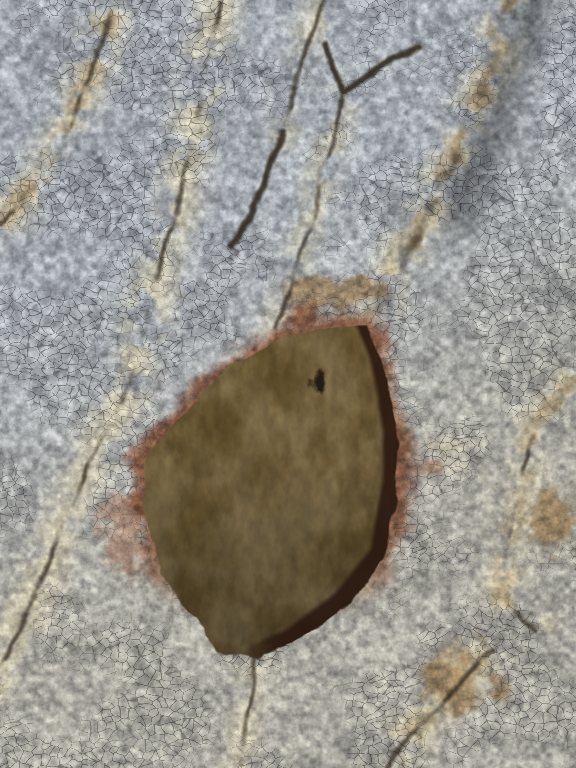
A Shadertoy shader for this texture:

```glsl
// Weathered grey bark with slanting cracks around a dark, rust-rimmed hollow.

const vec3 PALE = vec3(.83, .83, .80), SLATE = vec3(.47), CREAM = vec3(.80, .77, .66);
const vec3 OCHRE = vec3(.55, .43, .27), RUST = vec3(.46, .29, .20), PINK = vec3(.64, .48, .39);
const vec3 CREVICE = vec3(.17, .14, .10), SHADOW = vec3(.16, .09, .06);

// Hollow outline, clockwise, in units of the canvas height
const int CORNERS = 17;
const vec2 HOLLOW[CORNERS] = vec2[](
    vec2(.371, .561), vec2(.423, .573), vec2(.477, .577), vec2(.500, .525),
    vec2(.518, .427), vec2(.518, .362), vec2(.500, .271), vec2(.456, .216),
    vec2(.391, .167), vec2(.336, .143), vec2(.284, .151), vec2(.260, .190),
    vec2(.208, .251), vec2(.185, .349), vec2(.191, .408), vec2(.267, .492),
    vec2(.306, .529));

float hash(vec2 p) {
    vec3 q = fract(p.xyx * .1031);
    q += dot(q, q.yzx + 33.33);
    return fract((q.x + q.y) * q.z);
}

float noise(vec2 p) {
    vec2 i = floor(p), f = fract(p);
    f = f * f * (3. - 2. * f);
    return mix(mix(hash(i), hash(i + vec2(1, 0)), f.x),
               mix(hash(i + vec2(0, 1)), hash(i + 1.), f.x), f.y);
}

float fbm(vec2 p) {
    float sum = 0., amp = .5;
    for (int i = 0; i < 5; i++) {
        sum += amp * noise(p);
        p = mat2(1.6, 1.2, -1.2, 1.6) * p + 7.3;
        amp *= .5;
    }
    return sum;
}

vec2 wobble(vec2 p, float scale) {
    return vec2(fbm(p * scale), fbm(p * scale + 31.)) - .48;
}

// Gap between the two nearest cell centres: zero on the borders
float cellGap(vec2 p) {
    vec2 near = vec2(9.);
    for (int k = 0; k < 9; k++) {
        vec2 c = floor(p) + vec2(k % 3 - 1, k / 3 - 1);
        float d = length(c + vec2(hash(c), hash(c + 57.)) - p);
        near = d < near.x ? vec2(d, near.x) : vec2(near.x, min(near.y, d));
    }
    return near.y - near.x;
}

float segment(vec2 p, vec2 a, vec2 b) {
    vec2 ab = b - a;
    return length(p - a - ab * clamp(dot(p - a, ab) / dot(ab, ab), 0., 1.));
}

float bent(vec2 p, vec2 a, vec2 b, vec2 c) {
    return min(segment(p, a, b), segment(p, b, c));
}

float hollowDistance(vec2 p) {
    float d = 9., side = 1.;
    for (int i = 0; i < CORNERS; i++) {
        vec2 a = HOLLOW[i], b = HOLLOW[(i + 1) % CORNERS];
        d = min(d, segment(p, a, b));
        if ((a.y > p.y) != (b.y > p.y) &&
            p.x < a.x + (p.y - a.y) * (b.x - a.x) / (b.y - a.y)) side = -side;
    }
    return side * d;
}

// Soft elliptical patch with a broken edge
float blotch(vec2 p, vec2 centre, vec2 radius, float rough) {
    return smoothstep(1.1, .4, length((p - centre) / radius) + 1.8 * (rough - .45));
}

float barkHeight(vec2 p) {
    return .6 * fbm(vec2(p.x - .32 * p.y, p.y) * vec2(24, 9)) + .3 * fbm(p * 65. + 4.);
}

vec3 bark(vec2 p, float rim) {
    float rough = fbm(p * 32.), fine = fbm(p * 130.);
    vec2 q = p + .018 * wobble(p, 22.);

    // Long seams, short splits and shallow furrows
    float seam = min(bent(q, vec2(.286, 1), vec2(.225, .70), vec2(.165, .49)),
                     bent(q, vec2(.165, .49), vec2(.08, .31), vec2(0, .12)));
    float fissure = bent(q, vec2(.67, 1), vec2(.612, .84), vec2(.49, .60));
    float split = min(bent(q, vec2(.365, .83), vec2(.345, .76), vec2(.306, .68)),
                      bent(q, vec2(.424, .94), vec2(.449, .883), vec2(.543, .943)));
    float hair = bent(q, vec2(.449, .883), vec2(.40, .69), vec2(.358, .57));
    hair = min(hair, bent(q, vec2(.417, 1), vec2(.39, .91), vec2(.365, .83)));
    hair = min(hair, bent(q, vec2(.534, .405), vec2(.58, .412), vec2(.63, .40)));
    hair = min(hair, bent(q, vec2(.333, .14), vec2(.326, .09), vec2(.312, 0)));
    float furrow = bent(q, vec2(.75, .51), vec2(.69, .43), vec2(.664, .32));
    furrow = min(furrow, bent(q, vec2(.664, .32), vec2(.657, .22), vec2(.70, .18)));
    furrow = min(furrow, bent(q, vec2(.64, .15), vec2(.57, .08), vec2(.50, 0)));
    furrow = min(furrow, bent(q, vec2(.14, .98), vec2(.08, .80), vec2(0, .71)));

    // Lit relief, speckle and a cooler upper left
    float relief = barkHeight(p + vec2(.003, .005)) - barkHeight(p);
    float tone = .53 - 2. * relief + 1.3 * (fine - .48) + .5 * (rough - .48);
    vec3 col = mix(SLATE, PALE, clamp(tone, -.25, 1.15));
    col *= mix(vec3(1, .99, .96), vec3(.97, 1, 1.06), smoothstep(.1, .6, p.y - .4 * p.x));

    // Cream scars by the seams, shaded trough, crazed surface
    float scar = smoothstep(.05, 0., min(min(seam, fissure), min(hair + .01, furrow)));
    col = mix(col, CREAM * (.72 + .6 * fine), .75 * scar * smoothstep(.32, .58, rough));
    col *= 1. - .3 * smoothstep(.05, 0., segment(p, vec2(.70, 1), vec2(.60, .72)));
    float gap = cellGap((q + .003 * fine) * vec2(75, 100));
    col *= 1. - .34 * smoothstep(.13, .01, gap) * smoothstep(.36, .56, fbm(p * 12. + 8.));

    // Ochre, pink and rust stains
    float ochre = max(blotch(p, vec2(.71, .33), vec2(.05, .06), rough),
                      blotch(p, vec2(.60, .11), vec2(.05, .06), rough));
    ochre = max(ochre, blotch(p, vec2(.43, .62), vec2(.07, .025), rough));
    ochre = max(ochre, .6 * smoothstep(.025, 0., min(furrow, fissure)) * smoothstep(.45, .6, rough));
    col = mix(col, OCHRE * (.6 + .8 * fine), .65 * ochre);
    float pink = max(blotch(p, vec2(.165, .31), vec2(.04, .07), rough),
                     blotch(p, vec2(.567, .39), vec2(.022, .012), rough));
    col = mix(col, PINK * (.7 + .6 * fine), .6 * pink);
    float rust = smoothstep(.03, .002, rim + .035 * (rough - .42)) * smoothstep(.18, .3, p.y);
    rust = max(rust, blotch(p, vec2(.392, .583), vec2(.032, .022), rough));
    col = mix(col, RUST * (.55 + .95 * fine), .85 * rust);

    // Dark crack cores of varying width
    float wear = smoothstep(.3, .62, fbm(p * 18. + 3.));
    float core = max(.85 * smoothstep(.0075, .001, split), .85 * wear * smoothstep(.013, .001, fissure));
    core = max(core, .7 * wear * smoothstep(.006, 0., min(hair, min(seam, furrow))));
    return mix(col, CREVICE, core);
}

vec3 hollow(vec2 p) {
    float mottle = fbm(p * vec2(24, 18)), fibre = fbm(p * vec2(110, 60));
    vec3 col = mix(vec3(.34, .28, .16), vec3(.44, .38, .26), smoothstep(.25, .7, mottle));
    col *= (.82 + .36 * fibre) * mix(.82, 1.08, smoothstep(.14, .48, p.y));
    // Wall shadow on the right and a small dark knot
    float shade = hollowDistance(p + vec2(.02, -.012) + .008 * (mottle - .5));
    col = mix(col, SHADOW, .88 * smoothstep(-.004, .005, shade) * smoothstep(.30, .37, p.x));
    return mix(col, CREVICE * .6, .9 * blotch(p, vec2(.414, .503), vec2(.013, .018), fibre));
}

void mainImage(out vec4 fragColor, in vec2 fragCoord) {
    vec2 p = fragCoord / iResolution.y;
    float edge = hollowDistance(p + .012 * wobble(p, 38.)), soft = 1.2 / iResolution.y;
    vec3 col = mix(hollow(p), bark(p, max(edge, 0.)), smoothstep(-soft, soft, edge));
    fragColor = vec4(clamp(col, 0., 1.), 1);
}
```
